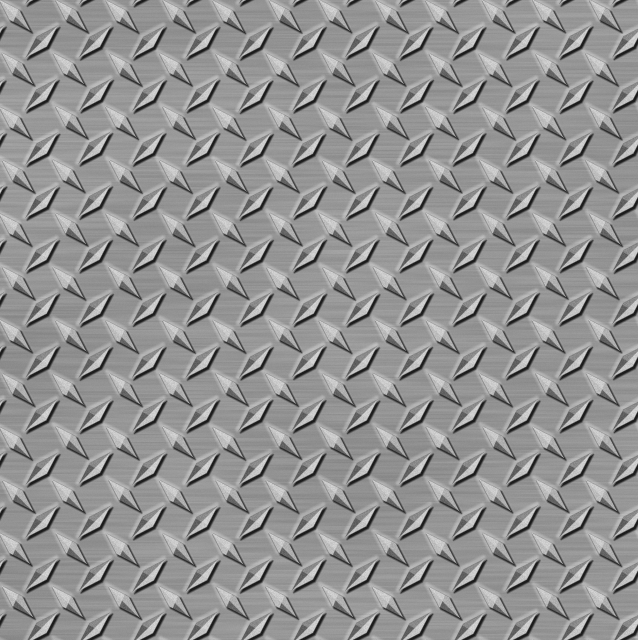
A Shadertoy shader for this texture:

```glsl
// Brushed steel tread plate: a 12 by 12 grid of raised diamonds in two crossed
// directions. Each is a four-facet pyramid from a rhombus distance, with a soft
// rim at the upper left and a tight dark shadow at the lower right.

float hash(vec2 p) {
    vec3 q = fract(vec3(p.xyx) * 0.1031);
    q += dot(q, q.yzx + 33.33);
    return fract((q.x + q.y) * q.z);
}

float noise(vec2 p) {
    vec2 i = floor(p), f = fract(p);
    f = f * f * (3.0 - 2.0 * f);
    return mix(mix(hash(i), hash(i + vec2(1, 0)), f.x),
               mix(hash(i + vec2(0, 1)), hash(i + vec2(1, 1)), f.x), f.y);
}

// Exact signed distance to a rhombus lying along x, so offsets keep round tips
float rhombus(vec2 p) {
    vec2 b = vec2(0.425, 0.135);
    p = abs(p);
    vec2 m = (b - 2.0 * p) * b;
    float h = clamp((m.x - m.y) / dot(b, b), -1.0, 1.0);
    float d = length(p - 0.5 * b * vec2(1.0 - h, 1.0 + h));
    return d * sign(p.x * b.y + p.y * b.x - b.x * b.y);
}

// Fine horizontal brush marks over slow patches of tone
float brushedSteel(vec2 p) {
    float streaks = 0.6 * noise(p * vec2(1.1, 40.0))
                  + 0.4 * noise(p * vec2(0.6, 17.0) + 17.0) - 0.5;
    float patches = noise(p * vec2(0.3, 0.45) + 41.0) - 0.5;
    return 0.577 + 0.09 * streaks + 0.06 * patches;
}

// Grey of the pyramid face under p; x runs along the diamond, y across it
float facet(vec2 p, bool rising, float parity, float aa) {
    float side = smoothstep(-aa, aa, p.y + (rising ? 0.0 : 0.01));
    float split = p.x + (rising ? -0.3 * p.y : 0.4 * p.y + 0.035 * parity);
    float end = smoothstep(-aa, aa, split);
    return rising ? mix(mix(0.37, 0.54, end), mix(0.77, 0.81, end), side)
                  : mix(mix(0.74, 0.39, end), mix(0.80, 0.69, end), side);
}

void mainImage(out vec4 fragColor, in vec2 fragCoord) {
    // Grid units, with y running down from the top edge
    vec2 p = vec2(fragCoord.x, iResolution.y - fragCoord.y) * 12.0 / iResolution.y;
    float aa = 9.0 / iResolution.y;
    float grey = brushedSteel(p);
    float grain = noise(p * 75.0) - 0.5;

    for (int k = 0; k < 2; k++) {
        bool rising = k == 1;
        vec2 q = p - (rising ? vec2(0.78, 0.78) : vec2(0.295, 0.28));
        vec2 cell = floor(q + 0.5);
        q -= cell;

        // Falling diamonds sway in a checkerboard; all wander a little
        float parity = mod(cell.x + cell.y, 2.0) * 2.0 - 1.0;
        if (!rising) q.x -= 0.03 * parity;
        q -= 0.02 * (vec2(hash(cell + 7.0), hash(cell + 53.0)) - 0.5);

        // Rows of the turn: along the diamond, then across it
        vec2 along = vec2(0.7071, rising ? -0.7071 : 0.7071);
        vec2 across = vec2(0.7071, -along.y);
        vec2 local = vec2(dot(q, along), dot(q, across));
        vec2 light = vec2(0.036, 0.04);
        vec2 shift = vec2(dot(light, along), dot(light, across));

        // Soft rim, cast shadow, then the raised faces
        float d = rhombus(local);
        float rim = smoothstep(0.075, 0.0, rhombus(local + 0.6 * shift));
        float shadow = smoothstep(0.035, -0.02, rhombus(local - shift));
        grey += 0.12 * rim;
        grey = mix(grey, 0.07, 0.93 * shadow);
        float face = facet(local, rising, parity, aa) + 0.06 * grain;
        face *= 1.0 - 0.12 * smoothstep(-0.02, 0.0, d);
        grey = mix(grey, face, smoothstep(aa, -aa, d));
    }
    fragColor = vec4(vec3(grey + 0.02 * grain), 1.0);
}
```
